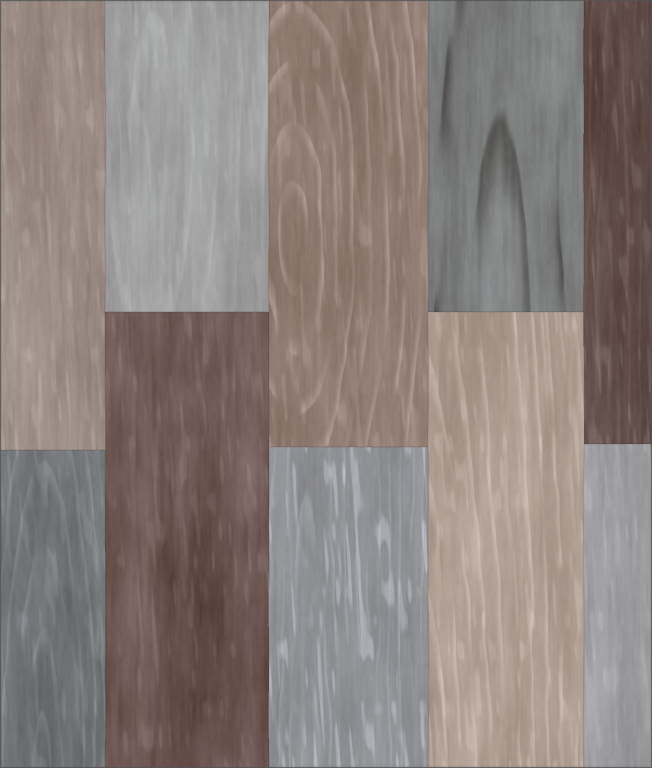
Write a WebGL 2 fragment shader that draws this texture.

```glsl
#version 300 es
precision highp float;
// Staggered wooden planks in five columns, each column cut once by a butt joint.
// Every plank has its own tint and elongated elliptical growth rings, overlaid
// with stretched noise for fibres, stains and pale broken pores.
uniform vec2 u_resolution;
out vec4 fragColor;

// Lengths are fractions of the canvas height.
const float FIRST_EDGE = 0.137;
const float PLANK_WIDTH = 0.2077;
const float EDGE_DRIFT = 0.0062;
const float EVEN_JOINT = 0.414;
const float ODD_JOINT = 0.594;
const float JOINT_WIDTH = 0.0016;
const float JOINT_SHADE = 0.12;
const float FRAME_WIDTH = 0.0016;
const vec3 FRAME_COLOUR = vec3(0.33, 0.33, 0.33);
const vec3 PORE_TINT = vec3(0.95, 1.0, 1.04);
const vec3 STAIN_TINT = vec3(0.92, 1.0, 1.04);

// Planks run column by column, lower one first.
const vec3 TINT[10] = vec3[10](
  vec3(0.46, 0.47, 0.48), vec3(0.61, 0.55, 0.515),
  vec3(0.425, 0.335, 0.315), vec3(0.62, 0.62, 0.62),
  vec3(0.57, 0.575, 0.59), vec3(0.575, 0.495, 0.455),
  vec3(0.69, 0.62, 0.575), vec3(0.485, 0.49, 0.49),
  vec3(0.625, 0.625, 0.635), vec3(0.375, 0.295, 0.28));
// Ring centre x, centre y, vertical squeeze, ring spacing.
const vec4 RINGS[10] = vec4[10](
  vec4(0.058, -0.03, 0.12, 0.013), vec4(0.02, 0.49, 0.10, 0.016),
  vec4(0.24, 0.20, 0.02, 0.022), vec4(0.20, 0.84, 0.20, 0.030),
  vec4(0.40, -0.10, 0.06, 0.014), vec4(0.384, 0.69, 0.27, 0.021),
  vec4(0.53, -0.15, 0.13, 0.019), vec4(0.652, 0.466, 0.11, 0.044),
  vec4(0.83, 0.10, 0.01, 0.030), vec4(0.80, 0.20, 0.03, 0.013));
// Ring line contrast (negative is dark), stain contrast, pore contrast.
const vec3 FIGURE[10] = vec3[10](
  vec3(0.06, 0.12, 0.05), vec3(-0.025, 0.09, 0.05),
  vec3(-0.02, 0.17, 0.05), vec3(0.035, 0.09, 0.03),
  vec3(0.06, 0.07, 0.11), vec3(0.09, 0.09, 0.05),
  vec3(0.08, 0.09, 0.05), vec3(-0.14, 0.13, 0.01),
  vec3(0.03, 0.10, 0.04), vec3(0.04, 0.10, 0.07));

float hash(vec2 p) {
  vec3 q = fract(vec3(p.xyx) * 0.1031);
  q += dot(q, q.yzx + 33.33);
  return fract((q.x + q.y) * q.z);
}

float noise(vec2 p) {
  vec2 i = floor(p), f = fract(p);
  f = f * f * (3.0 - 2.0 * f);
  vec2 e = vec2(1.0, 0.0);
  return mix(mix(hash(i), hash(i + e), f.x),
             mix(hash(i + e.yx), hash(i + 1.0), f.x), f.y);
}

float fbm(vec2 p) {
  float sum = 0.0, gain = 0.533;
  for (int i = 0; i < 4; i++) {
    sum += gain * noise(p);
    p = p * 2.03 + 17.0;
    gain *= 0.5;
  }
  return sum;
}

// Thin ridge at each growth ring, wavering and fading along its length.
float ringLines(vec2 p, vec4 ring, vec2 seed) {
  vec2 q = p - ring.xy;
  q.x += 0.022 * (fbm(q * vec2(9.0, 4.0) + seed) - 0.5);
  q.x += 0.004 * (noise(q * vec2(50.0, 22.0) + seed) - 0.5);
  float f = fract(length(q * vec2(1.0, ring.z)) / ring.w);
  float ridge = smoothstep(0.62, 0.93, f) * (1.0 - smoothstep(0.93, 1.0, f));
  return ridge * smoothstep(0.2, 0.65, noise(p * vec2(60.0, 9.0) + seed));
}

vec3 wood(vec2 p, int id) {
  vec2 seed = vec2(37.0, 71.0) * float(id + 1);
  vec3 figure = FIGURE[id];
  float lines = ringLines(p, RINGS[id], seed) - 0.15;
  float stain = fbm(p * vec2(22.0, 3.5) + seed) - 0.5;
  float cloud = fbm(p * vec2(18.0, 11.0) + seed.yx) - 0.5;
  float fibre = fbm(p * vec2(190.0, 14.0) + seed) - 0.5;
  float fleck = noise(p * vec2(310.0, 120.0) + seed) - 0.5;
  vec2 slant = vec2(p.x + 0.06 * p.y, p.y);
  float pore = smoothstep(0.66, 0.9, noise(slant * vec2(170.0, 26.0) + seed)) - 0.1;
  vec3 colour = TINT[id] + PORE_TINT * (figure.x * lines + figure.z * pore);
  colour += STAIN_TINT * figure.y * (1.3 * stain + 0.8 * cloud);
  return colour + 0.075 * fibre + 0.018 * fleck;
}

// Finds the plank under a point and shades its joints.
vec3 floorColour(vec2 p) {
  float column = 0.0, gap = 1.0;
  for (int k = 0; k < 4; k++) {
    float n = float(k);
    float edge = FIRST_EDGE + n * PLANK_WIDTH + EDGE_DRIFT * sin(n * 1.047);
    edge += 0.0012 * (noise(vec2(n * 9.0, p.y * 14.0)) - 0.5);
    column += step(edge, p.x);
    gap = min(gap, abs(p.x - edge));
  }
  float odd = mod(column, 2.0);
  float joint = mix(EVEN_JOINT + 0.002 * column, ODD_JOINT, odd);
  gap = min(gap, abs(p.y - joint));
  int id = int(column) * 2 + int(step(joint, p.y));
  return wood(p, id) * (1.0 - JOINT_SHADE * (1.0 - smoothstep(0.0, JOINT_WIDTH, gap)));
}

void main() {
  // Four samples per pixel smooth all edges.
  vec3 colour = vec3(0.0);
  for (int s = 0; s < 4; s++) {
    vec2 offset = vec2(s % 2, s / 2) * 0.5 - 0.25;
    colour += 0.25 * floorColour((gl_FragCoord.xy + offset) / u_resolution.y);
  }
  // Thin dark frame along the border.
  vec2 inset = min(gl_FragCoord.xy, u_resolution - gl_FragCoord.xy) / u_resolution.y;
  float frame = 1.0 - smoothstep(0.5 * FRAME_WIDTH, 1.5 * FRAME_WIDTH, min(inset.x, inset.y));
  fragColor = vec4(mix(colour, FRAME_COLOUR, 0.8 * frame), 1.0);
}
```
